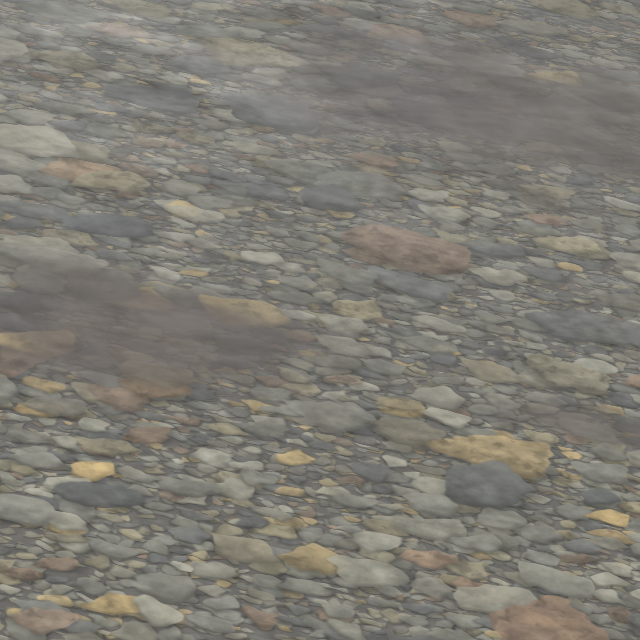
A three.js fragment shader for this texture:

```glsl
// Flat river stones seen at a slant through hazy, rippled shallow water.
varying vec2 vUv;

const float TILT = 0.19;         // downhill lean of the bed, radians
const float HORIZON = 2.3;       // height where the bed would vanish
const float FLATTEN = 5.0;       // squash of the bed by the slanted view
const float SMALLEST = 0.026;    // cell width of the finest gravel
const float GROWTH = 1.57;       // size step from layer to layer
const float EDGE = 0.0034;       // softness of stone outlines
const vec3 BED = vec3(0.42, 0.41, 0.39);
const vec3 SLATE = vec3(0.39, 0.40, 0.40);
const vec3 MOSS_GREY = vec3(0.50, 0.50, 0.46);
const vec3 PALE = vec3(0.66, 0.65, 0.58);
const vec3 OLIVE = vec3(0.62, 0.58, 0.46);
const vec3 OCHRE = vec3(0.81, 0.69, 0.46);
const vec3 RUST = vec3(0.57, 0.47, 0.39);
const vec3 WEED = vec3(0.36, 0.34, 0.335);
const vec3 HAZE = vec3(0.515, 0.515, 0.51);

float hash(vec2 p) {
  return fract(sin(dot(p, vec2(127.1, 311.7))) * 43758.5453);
}

float noise(vec2 p) {
  vec2 i = floor(p), f = fract(p);
  f = f * f * (3.0 - 2.0 * f);
  return mix(mix(hash(i), hash(i + vec2(1.0, 0.0)), f.x),
             mix(hash(i + vec2(0.0, 1.0)), hash(i + 1.0), f.x), f.y);
}

float fbm(vec2 p) {
  float sum = 0.0, amp = 0.5;
  for (int i = 0; i < 4; i++) {
    sum += amp * noise(p);
    p = p * 2.03 + 17.3;
    amp *= 0.5;
  }
  return sum / 0.9375;
}

vec2 rotate(vec2 p, float a) {
  float c = cos(a), s = sin(a);
  return vec2(c * p.x - s * p.y, s * p.x + c * p.y);
}

vec3 stoneColour(float pick) {
  if (pick < 0.20) return SLATE;
  if (pick < 0.54) return MOSS_GREY;
  if (pick < 0.70) return PALE;
  if (pick < 0.86) return OLIVE;
  if (pick < 0.92) return OCHRE;
  return RUST;
}

// Rounded irregular pentagon: 1 on the outline, less inside
float stoneShape(vec2 p, vec2 id) {
  float sum = 0.0;
  for (int i = 0; i < 5; i++) {
    float k = float(i);
    float a = 1.2566 * (k + 0.7 * hash(id + k * 3.7));
    float reach = 0.7 + 0.4 * hash(id + k * 5.1 + 2.0);
    sum += pow(max(dot(p, vec2(cos(a), sin(a))), 0.0) / reach, 7.0);
  }
  return pow(sum + 1e-6, 1.0 / 7.0);
}

// Paints one layer of scattered stones, far rows first
vec3 paintStones(vec3 col, vec2 q, float layer, float size, float chance, float scale, float grain) {
  vec2 g = q / size + layer * 7.31;
  vec2 cell = floor(g);
  float vivid = mix(0.65, 1.0, layer / 5.0);
  for (int j = 1; j >= -1; j--) {
    for (int i = -1; i <= 1; i++) {
      vec2 id = cell + vec2(float(i), float(j));
      vec2 seed = id + layer * 19.7;
      if (hash(seed) > chance) continue;
      vec2 jitter = vec2(hash(seed + 1.3), hash(seed + 2.7)) - 0.5;
      float radius = mix(0.28, 0.62, hash(seed + 4.1));
      vec2 l = rotate(g - id - 0.5 - 0.5 * jitter, 1.1 * (hash(seed + 6.2) - 0.5)) / radius;
      l.y *= mix(0.9, 1.7, hash(seed + 8.4));
      if (dot(l, l) > 4.5) continue;
      float d = stoneShape(l, seed);
      float soft = min(EDGE * scale / (size * radius), 0.5);
      // Contact shadow, strongest below the stone
      float under = stoneShape(l + vec2(-0.06, 0.2), seed);
      col *= 1.0 - 0.2 * smoothstep(1.35, 0.8, under);
      // Lit top, dark lower flank, mottled skin
      float pick = hash(seed + 9.6);
      vec3 skin = mix(stoneColour(pick), stoneColour(hash(seed + 13.4)), 0.3 * hash(seed + 15.1));
      skin = mix(MOSS_GREY, skin, vivid) * (0.93 + 0.16 * hash(seed + 11.2));
      skin *= 0.97 + 0.13 * smoothstep(-0.7, 0.6, l.y + 1.2 * (grain - 0.5));
      skin *= 1.0 - 0.24 * smoothstep(0.6, 1.0, d) * smoothstep(0.1, -0.6, l.y);
      skin *= 0.83 + 0.36 * grain;
      float stain = smoothstep(0.5, 0.75, fbm(q * vec2(38.0, 28.0) + 9.0));
      skin *= 1.0 - 0.22 * stain * step(0.7, pick);
      float cover = mix(0.75, 1.0, hash(seed + 17.9));
      col = mix(col, skin, cover * smoothstep(1.0 + soft, 1.0 - soft, d));
    }
  }
  return col;
}

float patchAt(vec2 p, vec2 centre, vec2 extent) {
  vec2 d = (p - centre) / extent;
  return exp(-dot(d, d));
}

void main() {
  // Slanted view of the bed
  vec2 p = rotate(vUv - 0.5, TILT) + 0.5;
  float scale = HORIZON / (HORIZON - p.y);
  vec2 q = vec2((p.x - 0.5) * scale, FLATTEN * scale);
  float grain = fbm(q * vec2(40.0, 30.0));
  vec2 rough = vec2(noise(q * 45.0), noise(q * 45.0 + 31.0)) - 0.5;
  q += 0.014 * rough;

  // Stones, gravel to slabs
  vec3 col = BED * (0.8 + 0.4 * grain);
  float size = SMALLEST;
  for (int i = 0; i < 6; i++) {
    float layer = float(i);
    float chance = mix(0.9, 0.27, layer / 5.0);
    col = paintStones(col, q, layer, size, chance, scale, grain);
    size *= GROWTH;
  }

  // Drifting weed with frayed edges
  float strands = fbm(p * vec2(16.0, 60.0) + 3.0 * fbm(p * 9.0));
  float weed = 1.3 * patchAt(p, vec2(0.22, 0.43), vec2(0.3, 0.1));
  weed += 1.1 * patchAt(p, vec2(0.72, 0.87), vec2(0.42, 0.11));
  weed += 0.7 * patchAt(p, vec2(0.95, 0.42), vec2(0.2, 0.05));
  weed = smoothstep(0.2, 1.0, weed + 0.9 * (fbm(p * vec2(9.0, 24.0) + 5.0) - 0.5));
  vec3 weedTone = mix(WEED, RUST, 0.25 * noise(p * 7.0)) * (0.75 + 0.5 * strands);
  col = mix(col, weedTone, 0.8 * weed);

  // Murky water, thicker with distance, and surface ripples
  float far = smoothstep(0.1, 1.1, vUv.y);
  col = mix(col, HAZE, 0.2 + 0.36 * far);
  float ripple = fbm(p * vec2(9.0, 42.0) + 2.0 * fbm(p * 5.0)) - 0.5;
  float sheen = patchAt(p, vec2(0.1, 0.9), vec2(0.45, 0.25));
  col += ripple * (0.13 * far + 0.18 * sheen) + 0.03 * sheen;
  gl_FragColor = vec4(col, 1.0);
}
```
